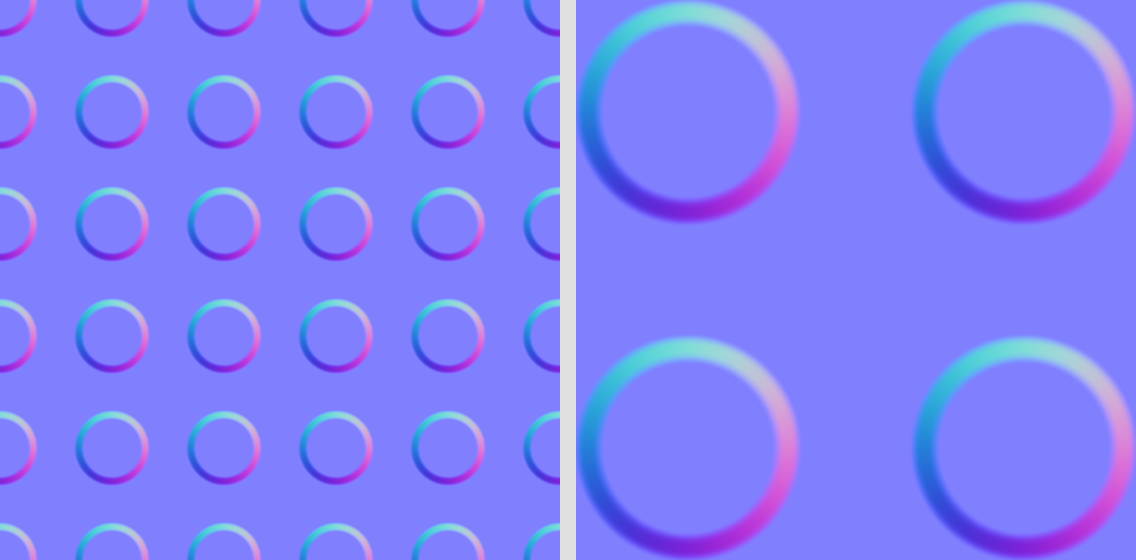
Left: the whole. Right: its middle third, enlarged.
This texture map is drawn by a WebGL 2 fragment shader. Its source:

```glsl
#version 300 es
precision highp float;
// Tangent-space normal map of raised round studs with soft bevelled rims on a square grid.

uniform vec2 u_resolution;
out vec4 fragColor;

// Layout: whole repeats per side, one stud centred on each grid corner
const float REPEATS = 5.0;

// Bevel radii, in units of one cell
const float RIM_INNER = 0.248;
const float RIM_CREST_IN = 0.291;
const float RIM_CREST_OUT = 0.305;
const float RIM_OUTER = 0.343;

// Steepest slope of the bevel
const float RIM_SLOPE = 1.05;

// Slope of the stud surface at a given distance from its centre
float bevelSlope(float radius) {
    float rise = smoothstep(RIM_INNER, RIM_CREST_IN, radius);
    float fall = 1.0 - smoothstep(RIM_CREST_OUT, RIM_OUTER, radius);
    return RIM_SLOPE * rise * fall;
}

// Unit normal, tilted outward from the stud centre
vec3 studNormal(vec2 offset) {
    float radius = length(offset);
    vec2 outward = offset / max(radius, 0.0001);
    return normalize(vec3(outward * bevelSlope(radius), 1.0));
}

// Pack a unit normal into colour
vec3 encodeNormal(vec3 normal) {
    return normal * 0.5 + 0.5;
}

void main() {
    vec2 uv = gl_FragCoord.xy / u_resolution;
    vec2 offset = fract(uv * REPEATS + 0.5) - 0.5;
    fragColor = vec4(encodeNormal(studNormal(offset)), 1.0);
}
```
